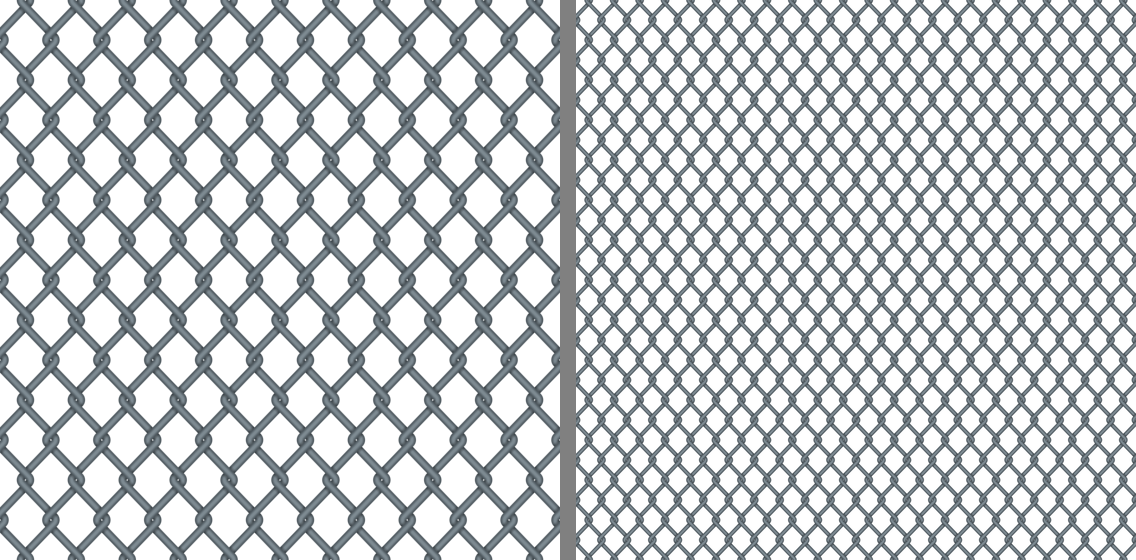
Left, the tile; right, the same tile 2 across and 2 down.
A WebGL 2 fragment shader for this pattern:

```glsl
#version 300 es
precision highp float;

#define COLUMNS 11.0
#define ROWS 7.0
#define WIRE_HALF 0.079
#define HOOK_RADIUS 0.092
#define SHADOW_REACH 0.07
#define SHADOW_DEPTH 0.3
#define EDGE_PIXELS 0.8
#define BACKGROUND vec3(1.0)
#define STEEL_LIGHT vec3(0.49, 0.54, 0.57)
#define STEEL_DARK vec3(0.305, 0.345, 0.37)

uniform vec2 u_resolution;
out vec4 fragColor;

const float cellHeight = COLUMNS / ROWS;

// Distance to the centre line of a zigzag wire hooking round a knot at the origin.
// p.y is the height above or below the knot; the wire lies on the left.
float wireDistance(vec2 p) {
    vec2 hook = vec2(0.25, 0.25 * cellHeight);
    vec2 q = vec2(p.x + hook.x, hook.y - p.y);
    if (q.y < 0.0) q = -q;

    // Straight strand through the origin, tangent to the hook's arc
    float tilt = atan(hook.y, hook.x) - asin(HOOK_RADIUS / length(hook));
    vec2 along = vec2(cos(tilt), sin(tilt));
    vec2 across = vec2(along.y, -along.x);
    float strand = abs(dot(q, across));
    float arc = abs(length(q - hook) - HOOK_RADIUS);
    return dot(q - hook, along) > 0.0 ? arc : strand;
}

// Round steel: bright along the middle, dark at the rims
vec3 steel(float dist) {
    return mix(STEEL_LIGHT, STEEL_DARK, smoothstep(0.1, 0.95, dist / WIRE_HALF));
}

float coverage(float dist, float blur) {
    return 1.0 - smoothstep(-blur, blur, dist - WIRE_HALF);
}

void main() {
    // One cell is one unit wide
    vec2 p = gl_FragCoord.xy / u_resolution * COLUMNS;
    float blur = EDGE_PIXELS * COLUMNS / min(u_resolution.x, u_resolution.y);

    // Nearest knot; every second column is shifted by half a cell
    float column = floor(2.0 * p.x + 0.5);
    float isOdd = mod(column, 2.0);
    float rowShift = 0.5 * cellHeight * (1.0 - isOdd);
    float u = p.x - 0.5 * column;
    float v = (fract((p.y - rowShift) / cellHeight + 0.5) - 0.5) * cellHeight;

    float leftWire = wireDistance(vec2(u, abs(v)));
    float rightWire = wireDistance(vec2(-u, abs(v)));

    // The wires swap depth at each knot, mirrored between columns
    bool leftOnTop = v * (2.0 * isOdd - 1.0) > 0.0;
    float over = leftOnTop ? leftWire : rightWire;
    float under = leftOnTop ? rightWire : leftWire;

    // Contact shadow on the lower wire
    float shadow = 1.0 - smoothstep(0.0, SHADOW_REACH, over - WIRE_HALF);
    vec3 underColor = steel(under) * (1.0 - SHADOW_DEPTH * shadow);

    vec3 color = mix(BACKGROUND, underColor, coverage(under, blur));
    color = mix(color, steel(over), coverage(over, blur));
    fragColor = vec4(color, 1.0);
}
```
